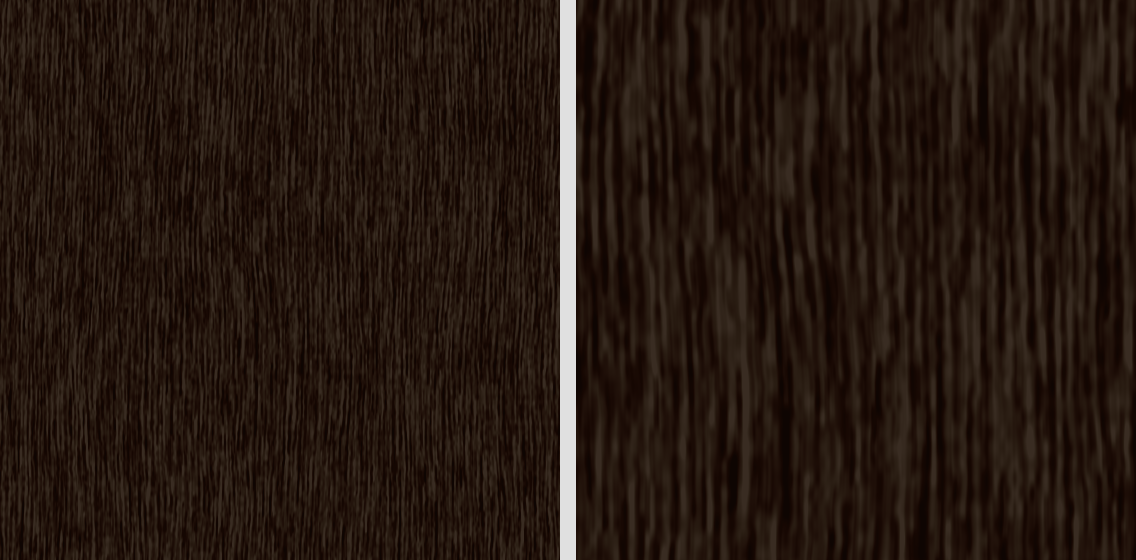
Left, the full canvas; right, a detail of the centre.
Give the GLSL for this texture, as a three.js fragment shader.

```glsl
// Dark wenge wood with fine, nearly vertical broken grain.
varying vec2 vUv;

float hash(vec2 p) {
  return fract(sin(dot(p, vec2(127.1, 311.7))) * 43758.5453);
}

float noise(vec2 p) {
  vec2 cell = floor(p);
  vec2 f = fract(p);
  f = f * f * (3.0 - 2.0 * f);
  float low = mix(hash(cell), hash(cell + vec2(1.0, 0.0)), f.x);
  float high = mix(hash(cell + vec2(0.0, 1.0)), hash(cell + vec2(1.0, 1.0)), f.x);
  return mix(low, high, f.y);
}

// One fibre: values along y, shifted so neighbouring ends do not line up.
float fibre(float column, float y) {
  y += 7.0 * hash(vec2(column, 91.0));
  float row = floor(y);
  float blend = smoothstep(0.35, 0.65, fract(y));
  return mix(hash(vec2(column, row)), hash(vec2(column, row + 1.0)), blend);
}

// Side by side fibres with crisp sides.
float grain(vec2 p) {
  float column = floor(p.x);
  float blend = smoothstep(0.2, 0.8, fract(p.x));
  return mix(fibre(column, p.y), fibre(column + 1.0, p.y), blend);
}

// Slow sway and fanning of the grain, plus a small ragged wobble.
vec2 bendGrain(vec2 p) {
  float sway = 0.022 * noise(p * vec2(5.0, 3.0) + 4.0);
  float drift = 0.004 * noise(p * vec2(20.0, 9.0) + 31.0);
  float wobble = 0.0014 * noise(p * vec2(80.0, 55.0) + 12.0);
  return vec2(p.x - 0.025 * p.y + sway + drift + wobble, p.y);
}

// Dark furrows between ridges, unevenly spaced, with steepened sides.
float furrows(vec2 p) {
  float phase = 108.0 * p.x + 0.9 * noise(p * vec2(45.0, 11.0) + 77.0);
  float wave = sin(6.2832 * phase);
  return wave * (1.4 - 0.4 * wave * wave);
}

vec3 woodColour(float tone) {
  vec3 pore = vec3(0.09, 0.03, 0.01);
  vec3 dark = vec3(0.13, 0.07, 0.04);
  vec3 brown = vec3(0.16, 0.11, 0.07);
  vec3 light = vec3(0.20, 0.15, 0.11);
  vec3 colour = mix(pore * (1.0 + 0.8 * min(tone, 0.0)), dark, clamp(tone / 0.36, 0.0, 1.0));
  colour = mix(colour, brown, clamp((tone - 0.36) / 0.32, 0.0, 1.0));
  return mix(colour, light, clamp((tone - 0.68) / 0.32, 0.0, 1.6));
}

void main() {
  vec2 p = bendGrain(vUv);

  // Ridges, streaks of varied tone, finer threads and short flecks.
  float ridges = furrows(p);
  float streaks = grain(p * vec2(235.0, 14.0)) - 0.5;
  float threads = grain(p * vec2(330.0, 30.0) + 57.0) - 0.5;
  float flecks = noise(p * vec2(290.0, 110.0) + 23.0) - 0.5;

  // Broad bands of darker and lighter wood.
  float bands = noise(p * vec2(13.0, 3.5) + 8.0) - 0.5;

  float tone = 0.44 + 0.28 * ridges + 0.88 * streaks + 0.85 * threads
    + 0.60 * flecks + 0.14 * bands;
  gl_FragColor = vec4(woodColour(clamp(tone, -0.5, 1.3)), 1.0);
}
```
